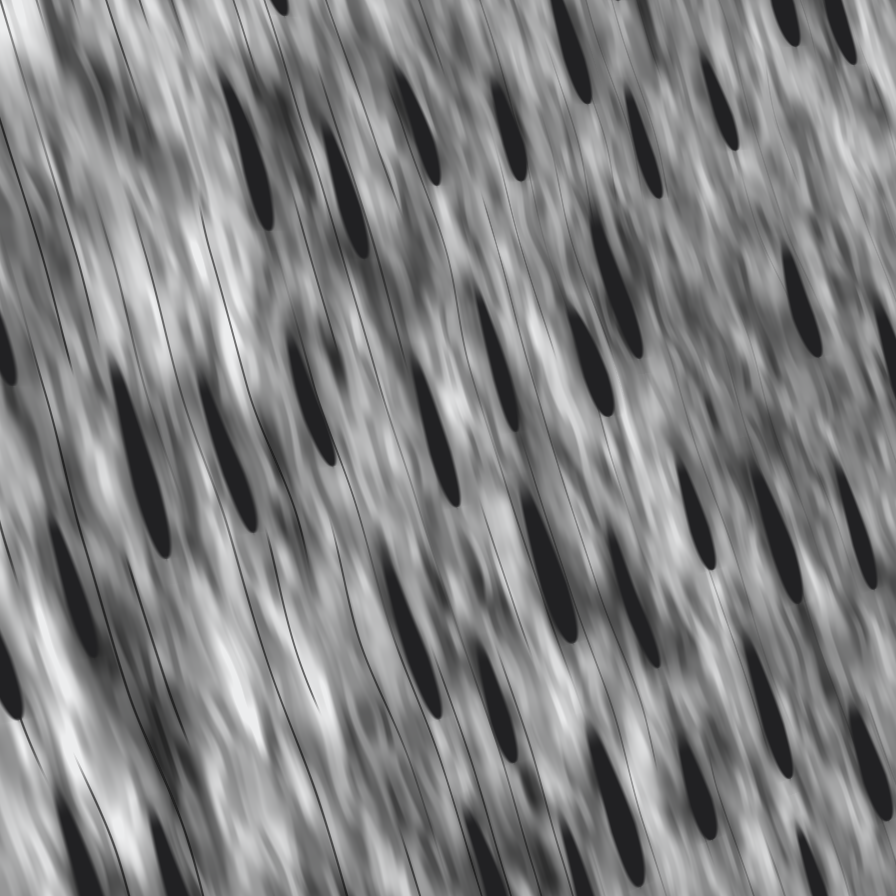
Give the GLSL for this texture, as a Shadertoy shader.

```glsl
const float TILT = 0.30;            // lean of the grain from vertical
const vec2  SHRINK = vec2(0.30, 0.70); // features get smaller across the canvas
const vec2  WIDE_FIBRE = vec2(0.046, 0.17);
const vec2  MID_FIBRE  = vec2(0.023, 0.11);
const vec2  FINE_FIBRE = vec2(0.011, 0.065);
const vec3  FIBRE_CONTRAST = vec3(0.30, 0.33, 0.22);
const float BASE_TONE = 0.565;
const vec2  SLOT_CELL = vec2(0.13, 0.40);
const float SLOT_HALF_WIDTH = 0.0185;
const float SLOT_CHANCE = 0.84;
const float SLOT_EDGE = 0.0035;
const float CRACK_WIDTH = 0.0024;
const vec3  SLOT_COLOR = vec3(0.130, 0.130, 0.137);
const vec3  FIBRE_TINT = vec3(0.997, 1.0, 1.004);

float hash(vec2 p) {
    return fract(sin(dot(p, vec2(127.1, 311.7))) * 43758.5453);
}

float noise(vec2 p) {
    vec2 i = floor(p), f = fract(p);
    f = f * f * (3.0 - 2.0 * f);
    return mix(mix(hash(i), hash(i + vec2(1, 0)), f.x),
               mix(hash(i + vec2(0, 1)), hash(i + vec2(1, 1)), f.x), f.y);
}

// Tone along one fibre: random segments with soft ends
float fibreTone(float column, float y, float seed) {
    y += 7.0 * hash(vec2(column, seed));
    float i = floor(y);
    vec2 id = vec2(column + seed * 17.0, i);
    float blend = smoothstep(0.25, 0.95, fract(y));
    return mix(hash(id), hash(id + vec2(0, 1)), blend);
}

// Side by side fibres whose borders waver; result is centred on zero
float fibres(vec2 p, vec2 size, float seed) {
    vec2 q = p / size;
    q.x += 1.3 * (noise(vec2(q.x * 0.4, q.y * 0.7) + seed * 9.0) - 0.5);
    float column = floor(q.x);
    float blend = smoothstep(0.45, 1.0, fract(q.x));
    return mix(fibreTone(column, q.y, seed),
               fibreTone(column + 1.0, q.y, seed), blend) - 0.5;
}

// Hairline cracks between wide fibres, broken along their length
float cracks(vec2 p) {
    float x = p.x / WIDE_FIBRE.x + 0.5 * noise(vec2(p.x * 6.0, p.y * 5.0));
    float line = floor(x + 0.5);
    float d = abs(x - line) * WIDE_FIBRE.x;
    float present = smoothstep(0.42, 0.62, noise(vec2(line * 5.3, p.y * 4.0)));
    return present * smoothstep(CRACK_WIDTH, 0.0004, d);
}

// Dark slots: x is the sharp opening, y the dim halo around it
vec2 slots(vec2 p) {
    p.x += 0.022 * (noise(p * vec2(4.0, 5.0) + 31.0) - 0.5);
    float column = floor(p.x / SLOT_CELL.x);
    float y = p.y / SLOT_CELL.y + hash(vec2(column, 4.0)) + 0.5 * mod(column, 2.0);
    vec2 id = vec2(column, floor(y));
    float present = step(hash(id + 3.7), SLOT_CHANCE);

    float extent = mix(0.50, 0.78, hash(id + 8.1));
    float start = mix(0.06, 0.94 - extent, hash(id + 5.9));
    float t = (fract(y) - start) / extent;
    float inside = clamp(t, 0.0, 1.0);

    float center = 0.5 + 0.44 * (hash(id + 1.3) - 0.5);
    float x = p.x - (column + center) * SLOT_CELL.x;
    x += 0.012 * (inside - 0.5) * (hash(id + 6.2) - 0.5);
    float profile = min(1.0, 1.25 * pow(inside, 0.55)) * sqrt(1.0 - pow(inside, 7.0));
    float halfWidth = SLOT_HALF_WIDTH * mix(0.75, 1.2, hash(id + 2.4)) * profile;

    float d = abs(x) - halfWidth;
    float opening = smoothstep(SLOT_EDGE, -SLOT_EDGE, d);
    opening *= smoothstep(0.0, 0.22, t) * smoothstep(1.02, 0.98, t);
    float halo = smoothstep(0.024, -0.008, d);
    halo *= smoothstep(-0.13, 0.08, t) * smoothstep(1.15, 0.9, t);
    return present * vec2(opening, halo);
}

void mainImage(out vec4 fragColor, in vec2 fragCoord) {
    vec2 uv = fragCoord / iResolution.y;

    // Coordinates across and down the grain, compressed towards the far side
    float across = dot(uv, vec2(cos(TILT), sin(TILT)));
    float along = dot(uv, vec2(sin(TILT), -cos(TILT)));
    across += 0.025 * (noise(uv * 2.5) - 0.5);
    vec2 p = vec2(across * (1.0 + SHRINK.x * across),
                  along * (1.0 + SHRINK.y * across));
    float far = smoothstep(0.25, 1.1, across);

    // Layered fibres over slow blotches
    float tone = dot(FIBRE_CONTRAST, vec3(fibres(p, WIDE_FIBRE, 1.0),
                                          fibres(p, MID_FIBRE, 2.0),
                                          fibres(p, FINE_FIBRE, 3.0)));
    tone += 0.16 * (noise(p * vec2(9.0, 6.0) + 12.0) - 0.5);
    tone = BASE_TONE + tone * mix(1.2, 0.9, far) - 0.035 * far;
    tone *= 1.0 - 0.6 * cracks(p) * (1.0 - 0.85 * far);

    // Slots cut through the fibres
    vec2 slot = slots(p);
    tone *= 1.0 - 0.30 * slot.y;
    vec3 color = clamp(tone, 0.14, 0.93) * FIBRE_TINT;
    color = mix(color, SLOT_COLOR, slot.x);
    fragColor = vec4(color, 1.0);
}
```
